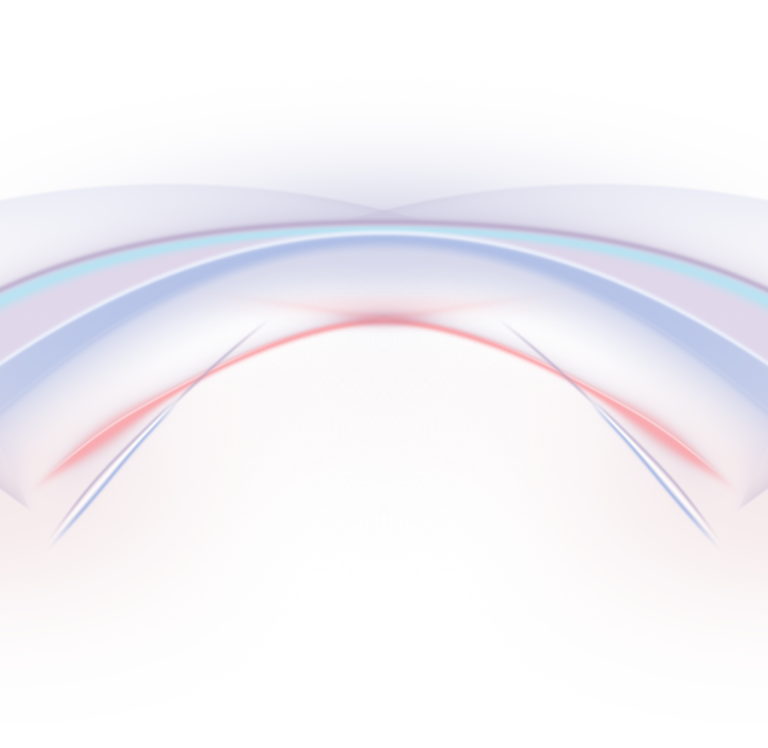
A Shadertoy shader for this background:

```glsl
#define EDGE 0.003
#define GRAIN 0.008
#define LAVENDER vec3(0.83, 0.84, 0.92)
#define HAZE vec3(0.85, 0.85, 0.92)
#define BLUE vec3(0.66, 0.73, 0.90)
#define CYAN vec3(0.72, 0.89, 0.95)
#define MAUVE vec3(0.72, 0.66, 0.79)
#define LILAC vec3(0.87, 0.83, 0.91)
#define RED vec3(0.98, 0.66, 0.68)
#define BLUSH vec3(0.95, 0.89, 0.90)

float hash(vec2 p) {
    return fract(sin(dot(p, vec2(127.1, 311.7))) * 43758.5453);
}

// Soft bell of the given width around zero
float bell(float d, float width) {
    return exp(-d * d / (width * width));
}

// Solid on the positive side of an edge
float side(float d) {
    return smoothstep(-EDGE, EDGE, d);
}

// Sharp on one side of an edge, fading over a distance on the other
float veil(float d, float fade) {
    return side(d) * exp(-max(d, 0.0) / fade);
}

void tint(inout vec3 col, vec3 ink, float amount) {
    col = mix(col, ink, clamp(amount, 0.0, 1.0));
}

// Haze above the arch and blush below it
void paintGlows(inout vec3 col, float x, float y) {
    float rise = max(y - 0.69, 0.0);
    tint(col, HAZE, 0.85 * bell(rise, 0.095) * bell(x, 0.31) * smoothstep(0.56, 0.69, y));
    float inside = smoothstep(0.58, 0.50, y + 0.7 * x * x);
    tint(col, BLUSH, 0.16 * inside * smoothstep(0.22, 0.5, y));
    tint(col, BLUSH, 0.75 * smoothstep(0.08, 0.52, x) * bell(y - 0.34, 0.16));
}

// Two faint veils that cross above the centre
void paintCrossing(inout vec3 col, float x, float y) {
    for (int i = 0; i < 2; i++) {
        float sx = i == 0 ? x : -x;
        float offset = sx - 0.28;
        float d = 0.754 - 0.45 * offset * offset - y;
        float reach = smoothstep(-0.10, 0.0, sx);
        tint(col, LAVENDER, 0.40 * reach * veil(d, 0.07));
        tint(col, MAUVE, 0.22 * reach * veil(d, 0.009) * bell(sx, 0.14));
    }
}

// The broad ribbons of the arch
void paintArch(inout vec3 col, float x, float y) {
    float x2 = x * x;
    float top = 0.703 - 0.25 * x2 - 0.45 * x2 * x2;
    float middle = 0.687 - 0.70 * x2;
    float lower = 0.674 - 0.90 * x2;

    // Lavender body, fading towards the inner arc
    float depth = middle - y;
    float body = side(depth) * (1.0 - smoothstep(0.01, 0.095 + 0.40 * x2, depth));
    tint(col, LAVENDER, 0.85 * body);

    // Upper ribbon with its cyan streak
    float upper = side(top - y) * side(y - middle);
    tint(col, LILAC, 0.9 * upper);
    float cyanLine = top - 0.010 - 0.022 * x2;
    tint(col, CYAN, 0.95 * upper * bell(y - cyanLine, 0.006 + 0.026 * x2));
    tint(col, MAUVE, 0.75 * bell(y - top, 0.0045));
    tint(col, MAUVE, 0.35 * veil(y - top, 0.012 + 0.05 * x2));

    // Blue ribbon under a bright rim
    float ribbon = side(depth) * smoothstep(-0.012, 0.008, y - lower);
    tint(col, BLUE, ribbon * (0.85 - 1.5 * x2));
    tint(col, BLUE, 0.35 * veil(lower - y, 0.02) * smoothstep(0.1, 0.4, x));
    tint(col, vec3(0.93, 0.96, 1.0), 0.75 * bell(y - middle - 0.002, 0.004));
}

// The red inner arc, swelling towards its ends
void paintRedArc(inout vec3 col, float x, float y) {
    float d = y - (0.571 - 0.847 * pow(x, 1.69));
    float swell = bell(x - 0.36, 0.065);
    float ends = 1.0 - smoothstep(0.39, 0.465, x);
    float width = 0.005 + 0.010 * swell;
    tint(col, MAUVE, 0.42 * ends * veil(d, 0.012 + 0.008 * swell));
    tint(col, MAUVE, 0.45 * ends * swell * veil(-d, 0.022));
    tint(col, RED, 0.95 * ends * bell(d, width));
    tint(col, vec3(1.0, 0.90, 0.90), 0.6 * ends * bell(d - 0.5 * width, 0.002) * smoothstep(0.1, 0.25, x));

    // Overlap and trailing wisps at the crown
    tint(col, vec3(0.80, 0.54, 0.63), 0.6 * bell(x, 0.055) * bell(y - 0.574, 0.011));
    tint(col, RED, 0.35 * bell(y - 0.573 - 0.16 * x, 0.005) * exp(-x / 0.09));
    tint(col, RED, 0.22 * bell(y - 0.592, 0.014) * bell(x, 0.15));
}

// Slender blades crossing the red arc
void paintBlades(inout vec3 col, float x, float y) {
    float t = x - 0.148;
    float d = (y - (0.574 - 0.80 * t - 0.85 * t * t)) * 0.7;
    float stem = smoothstep(0.14, 0.21, x) * (1.0 - smoothstep(0.25, 0.29, x));
    tint(col, MAUVE, 0.6 * stem * bell(d, 0.0022));
    float blade = smoothstep(0.265, 0.30, x) * (1.0 - smoothstep(0.39, 0.442, x));
    float spread = 0.002 + 0.005 * bell(x - 0.38, 0.06);
    tint(col, MAUVE, 0.65 * blade * bell(d - spread, 0.0025));
    tint(col, BLUE, 0.90 * blade * bell(d + spread, 0.0030));
    tint(col, vec3(1.0), 0.85 * blade * bell(d, 0.0022));
}

// Folded corners at the outer margins
void paintFolds(inout vec3 col, float x, float y) {
    float inward = 0.5 - x;
    float steep = 0.405 - 2.2 * inward - y;
    float shallow = y - (0.347 - 0.75 * inward);
    float fold = side(shallow) * (1.0 - smoothstep(0.02, 0.05, inward));
    tint(col, MAUVE, 0.35 * fold * side(steep) * exp(-shallow / 0.025));
    tint(col, LILAC, 0.35 * fold * veil(-steep, 0.05));
}

void mainImage(out vec4 fragColor, in vec2 fragCoord) {
    vec2 uv = fragCoord / iResolution.xy;
    float x = abs(uv.x - 0.5);
    float y = uv.y;
    vec3 col = vec3(1.0);
    paintGlows(col, x, y);
    paintCrossing(col, x, y);
    paintArch(col, x, y);
    paintFolds(col, x, y);
    paintRedArc(col, x, y);
    paintBlades(col, x, y);
    col -= GRAIN * hash(floor(vec2(x, y) * 450.0)) * bell(length(vec2(x, y - 0.5)), 0.3);
    fragColor = vec4(clamp(col, 0.0, 1.0), 1.0);
}
```
